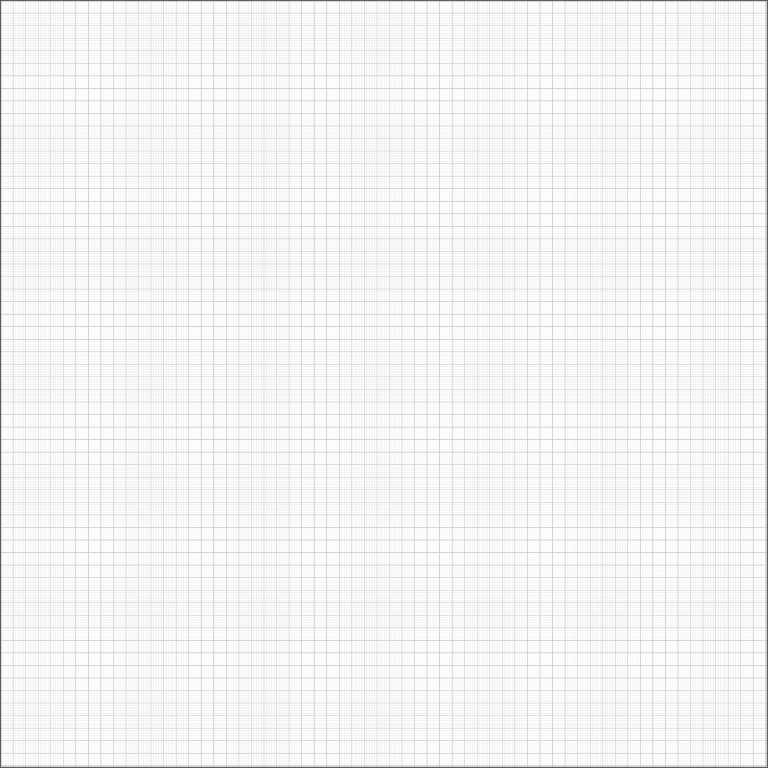
Write a Shadertoy shader that draws this pattern.

```glsl
// Graph paper: fine grid, pale major grid with banded ink and a dark thin frame.

// All lengths are fractions of the canvas
const float MAJOR_PITCH = 0.016335;  // about 61.2 cells across and down
const float SUBDIVISIONS = 5.0;      // minor cells per major cell
const float GRID_ORIGIN = 0.0007;    // first line centre, from the top left
const float MAJOR_WIDTH = 0.0008;
const float MINOR_WIDTH = 0.0004;
const float FRAME_WIDTH = 0.0016;

// Slow change of ink strength, counted in major cells
const float BAND_CELLS = 9.0;
const float BAND_START = 3.0;
const float MAJOR_BANDING = -0.32;   // major lines fade where minor lines gain
const float MINOR_BANDING = 0.85;

const vec3 PAPER = vec3(0.995);
const vec3 MINOR_INK = vec3(0.92);
const vec3 MAJOR_INK = vec3(0.79);
const vec3 FRAME_INK = vec3(0.37);
const float TAU = 6.28319;

// Running total of line width from zero to x
vec2 lineIntegral(vec2 x, float pitch, float width) {
    return floor(x / pitch) * width + min(mod(x, pitch), width);
}

// Exact share of the pixel covered by lines, one value per axis
vec2 lineCoverage(vec2 p, vec2 pixel, float pitch, float width) {
    vec2 start = p - GRID_ORIGIN + 0.5 * (width - pixel);
    return (lineIntegral(start + pixel, pitch, width)
          - lineIntegral(start, pitch, width)) / pixel;
}

// Union of the horizontal and vertical lines, weighted by the banding
float gridCoverage(vec2 p, vec2 pixel, float pitch, float width, float banding) {
    vec2 cell = (p - GRID_ORIGIN) / MAJOR_PITCH;
    vec2 wave = cos(TAU * (cell - BAND_START) / BAND_CELLS);
    vec2 c = lineCoverage(p, pixel, pitch, width) * (1.0 + banding * wave);
    c = clamp(c, 0.0, 1.0);
    return 1.0 - (1.0 - c.x) * (1.0 - c.y);
}

float frameCoverage(vec2 p, vec2 pixel) {
    vec2 edge = min(p, 1.0 - p);
    vec2 c = clamp((FRAME_WIDTH - edge) / pixel + 0.5, 0.0, 1.0);
    return max(c.x, c.y);
}

void mainImage(out vec4 fragColor, in vec2 fragCoord) {
    vec2 pixel = 1.0 / iResolution.xy;
    vec2 p = fragCoord * pixel;
    p.y = 1.0 - p.y;  // the grid hangs from the top left corner

    // Layers from faint to dark
    float minor = gridCoverage(p, pixel, MAJOR_PITCH / SUBDIVISIONS, MINOR_WIDTH, MINOR_BANDING);
    float major = gridCoverage(p, pixel, MAJOR_PITCH, MAJOR_WIDTH, MAJOR_BANDING);
    vec3 color = mix(PAPER, MINOR_INK, minor);
    color = mix(color, MAJOR_INK, major);
    color = mix(color, FRAME_INK, frameCoverage(p, pixel));

    fragColor = vec4(color, 1.0);
}
```
